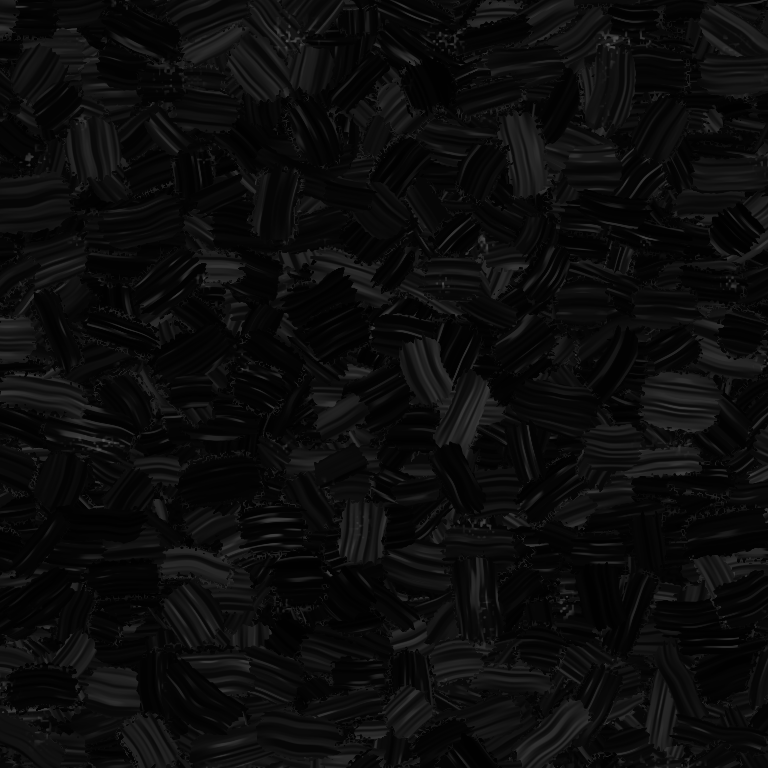
Write a WebGL 2 fragment shader that draws this texture.

```glsl
#version 300 es
precision highp float;
// Thick black oil paint laid down in short, overlapping brush strokes.
// Jittered grids of bent, round-cornered strokes are stacked in layers; stretched
// noise gives each one sharp bristle furrows, broken glints and a lacy rim.

uniform vec2 u_resolution;
out vec4 fragColor;

// Layout, in canvas heights
const int   LAYERS = 6;
const float CELL = 0.083;
const float JITTER = 0.85;
const vec2  HALF_SIZE_MIN = vec2(0.028, 0.016);
const vec2  HALF_SIZE_MAX = vec2(0.060, 0.036);
const float MAX_TILT = 1.5;
const float MAX_BEND = 5.0;
const float WOBBLE = 0.007;

// Bristles and edges
const float BRISTLE_FINE = 290.0;
const float BRISTLE_WIDE = 130.0;
const float CRUMB_FREQ = 270.0;
const float CRUMB_MIN = 0.003;
const float CRUMB_MAX = 0.014;
const float END_FRAY = 0.014;
const float LACE_WIDTH = 0.008;

// Tones
const float TONE_DARK = 0.014;
const float TONE_RANGE = 0.108;
const float TONE_BIAS = 2.3;
const float FURROW_LOW = 0.36;
const float FURROW_HIGH = 1.45;
const float LACE_LIGHT = 0.15;
const float GLINT_LIGHT = 0.23;
const float SPARK_LIGHT = 0.22;

// Integer hash giving three values in 0..1
vec3 hash3(ivec2 cell, int seed) {
    uvec3 v = uvec3(ivec3(cell, seed)) * 1664525u + 1013904223u;
    v.x += v.y * v.z; v.y += v.z * v.x; v.z += v.x * v.y;
    v ^= v >> 16u;
    v.x += v.y * v.z; v.y += v.z * v.x; v.z += v.x * v.y;
    return vec3(v >> 8u) / 16777216.0;
}

float noise(vec2 p, int seed) {
    ivec2 i = ivec2(floor(p));
    vec2 f = fract(p);
    f = f * f * (3.0 - 2.0 * f);
    float low = mix(hash3(i, seed).x, hash3(i + ivec2(1, 0), seed).x, f.x);
    float high = mix(hash3(i + ivec2(0, 1), seed).x, hash3(i + ivec2(1, 1), seed).x, f.x);
    return mix(low, high, f.y);
}

float roundedBox(vec2 p, vec2 halfSize, float radius) {
    vec2 q = abs(p) - halfSize + radius;
    return length(max(q, 0.0)) + min(max(q.x, q.y), 0.0) - radius;
}

// Paints the stroke owned by one cell over the shade below it
float paintStroke(float below, vec2 uv, ivec2 cell, int layer, float pixel) {
    vec3 place = hash3(cell, layer * 3);
    vec3 form = hash3(cell, layer * 3 + 1);
    vec3 look = hash3(cell, layer * 3 + 2);
    int seed = 100 + int(look.z * 4096.0);

    // Local frame: x runs along the stroke, which bends and wobbles gently
    vec2 centre = (vec2(cell) + 0.5 + JITTER * (place.xy - 0.5)) * CELL;
    float lean = 2.0 * place.z - 1.0;
    float angle = MAX_TILT * lean * abs(lean);
    float c = cos(angle), s = sin(angle);
    vec2 p = mat2(c, -s, s, c) * (uv - centre);
    vec2 halfSize = mix(HALF_SIZE_MIN, HALF_SIZE_MAX, form.xy);
    if (abs(p.x) > halfSize.x + 0.02 || abs(p.y) > halfSize.y + 0.03) return below;
    p.y += MAX_BEND * (form.z - 0.5) * p.x * p.x;
    p.y += WOBBLE * (noise(p * 28.0, seed + 4) - 0.5);

    float edge = roundedBox(p, halfSize, 0.75 * halfSize.y);
    if (edge > CRUMB_MAX) return below;

    // Bristle furrows, with frayed stroke ends
    float fine = noise(p * vec2(12.0, BRISTLE_FINE), seed);
    float wide = noise(p * vec2(8.0, BRISTLE_WIDE), seed + 1);
    float crumb = noise(p * CRUMB_FREQ, seed + 2);
    float endZone = smoothstep(0.5, 1.0, abs(p.x) / halfSize.x);
    float rough = mix(CRUMB_MIN, CRUMB_MAX, form.z * form.z);
    float frayed = edge + (crumb - 0.5) * rough + (fine - 0.5) * END_FRAY * endZone;
    float cover = 1.0 - smoothstep(-pixel, pixel, frayed);

    // Body tone and broken glints on the ridges
    float tone = TONE_DARK + TONE_RANGE * pow(look.x, TONE_BIAS);
    float furrow = smoothstep(0.2, 0.8, 0.72 * fine + 0.28 * wide);
    float shade = tone * mix(FURROW_LOW, FURROW_HIGH, furrow);
    float broken = noise(p * vec2(38.0, BRISTLE_FINE), seed + 3);
    float glint = smoothstep(0.56, 0.86, fine) * smoothstep(0.42, 0.85, broken);
    shade += GLINT_LIGHT * glint * look.y * (1.0 - 0.7 * look.x);

    // Lacy threads of paint squeezed out along the rim
    float thread = 1.0 - smoothstep(0.04, 0.2, abs(crumb - 0.5));
    float band = 1.0 - smoothstep(0.0, LACE_WIDTH, abs(edge));
    float lace = LACE_LIGHT * thread * band * form.z * smoothstep(0.3, 0.7, wide);
    return max(mix(below, shade, cover), lace);
}

void main() {
    float scale = min(u_resolution.x, u_resolution.y);
    vec2 uv = gl_FragCoord.xy / scale;
    float shade = TONE_DARK * (0.5 + noise(uv * CRUMB_FREQ, 90));

    // Stack the layers, turning the overlap order around on each one
    for (int layer = 0; layer < LAYERS; layer++) {
        vec2 layerUv = uv + hash3(ivec2(layer, 7), 91).xy * CELL;
        ivec2 home = ivec2(floor(layerUv / CELL));
        int flip = layer % 2 == 0 ? 1 : -1;
        for (int j = -1; j <= 1; j++)
            for (int i = -1; i <= 1; i++)
                shade = paintStroke(shade, layerUv, home + flip * ivec2(i, j), layer, 0.7 / scale);
    }

    // Rare clusters of tiny bright crumbs
    float cluster = smoothstep(0.82, 1.0, noise(uv * 19.0, 92));
    float spark = smoothstep(0.55, 0.95, noise(uv * 260.0, 93));
    fragColor = vec4(vec3(shade + SPARK_LIGHT * cluster * spark), 1.0);
}
```
